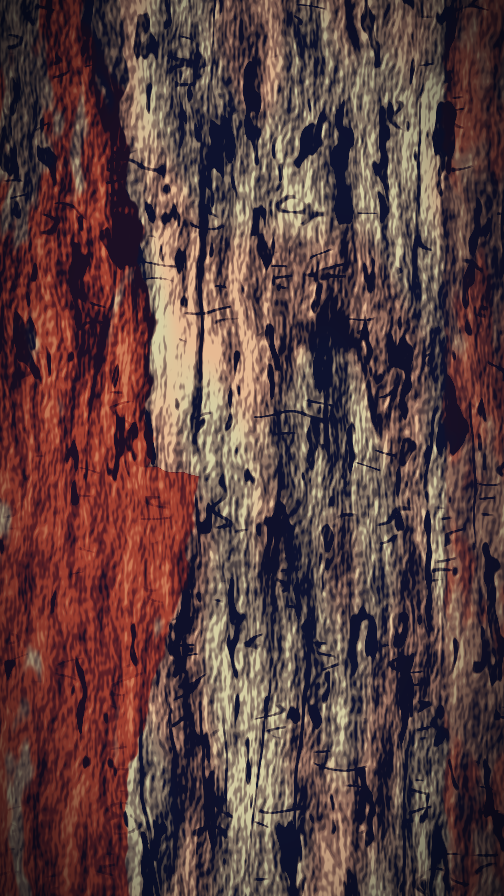
This texture is drawn by a WebGL 1 fragment shader. Its source:

```glsl
precision highp float;
// Weathered tree trunk: a grey, cracked slab of old wood between bare red heartwood
// and a dim brown strip. Stretched gradient noise makes the fibres, pits and cracks;
// an embossed relief lights them, and colour ramps turn the tone into wood.

uniform vec2 u_resolution;

const vec3 NAVY     = vec3(0.055, 0.070, 0.180);
const vec3 GREY     = vec3(0.300, 0.260, 0.265);
const vec3 TAN      = vec3(0.550, 0.475, 0.410);
const vec3 PALE     = vec3(0.840, 0.810, 0.640);
const vec3 PLUM     = vec3(0.110, 0.060, 0.140);
const vec3 DARK_RED = vec3(0.370, 0.125, 0.150);
const vec3 RED      = vec3(0.640, 0.250, 0.190);
const vec3 ORANGE   = vec3(0.800, 0.480, 0.340);
const vec3 ROSE     = vec3(1.080, 0.900, 0.900); // warm tint of the slab
const vec2 LIGHT_STEP = vec2(-0.004, 0.005);     // emboss offset
const float LIGHT_GAIN = 0.55;
const float FIBRE_GAIN = 0.80;
const float FLAP_END = 0.474;                    // height where the loose flap ends
const float RIGHT_EDGE = 0.882;

vec2 gradient(vec2 cell) {
  vec3 a = fract(cell.xyx * vec3(0.1031, 0.1030, 0.0973));
  a += dot(a, a.yzx + 33.33);
  float angle = 6.2832 * fract((a.x + a.y) * a.z);
  return vec2(cos(angle), sin(angle));
}

// Gradient noise, roughly -1 to 1
float noise(vec2 p) {
  vec2 i = floor(p), f = p - i;
  vec2 w = f * f * f * (f * (f * 6.0 - 15.0) + 10.0);
  vec2 e = vec2(0.0, 1.0);
  float low  = mix(dot(gradient(i), f), dot(gradient(i + e.yx), f - e.yx), w.x);
  float high = mix(dot(gradient(i + e), f - e), dot(gradient(i + e.yy), f - e.yy), w.x);
  return 1.6 * mix(low, high, w.y);
}

// Bends straight fibres into slightly wavering ones
vec2 waver(vec2 p) {
  p.x += 0.014 * noise(p * vec2(5.0, 3.0)) + 0.004 * noise(p * vec2(24.0, 13.0));
  return p;
}

// Height of the fibres, from broad ridges to fine grain
float relief(vec2 q) {
  float sum = 0.0, gain = 0.42;
  vec2 scale = vec2(17.0, 2.3);
  for (int i = 0; i < 4; i++) {
    sum += gain * noise(q * scale + 17.3 * float(i));
    scale *= vec2(2.1, 2.9);
    gain *= 0.83;
  }
  return sum;
}

float blob(vec2 uv, vec2 centre, vec2 radius) {
  vec2 d = (uv - centre) / radius;
  return exp(-dot(d, d));
}

vec3 ramp(float v, vec3 a, vec3 b, vec3 c, vec3 d) {
  vec3 col = mix(a, b, smoothstep(0.06, 0.32, v));
  col = mix(col, c, smoothstep(0.32, 0.58, v));
  return mix(col, d, smoothstep(0.60, 0.92, v));
}

void main() {
  vec2 uv = gl_FragCoord.xy / u_resolution;
  vec2 p = gl_FragCoord.xy / u_resolution.x;
  vec2 q = waver(p);

  // Ragged borders between the three kinds of wood
  float ragged = 0.014 * noise(p * vec2(9.0, 12.0)) + 0.007 * noise(p * vec2(50.0, 34.0));
  float upper = 0.300 - 0.055 * smoothstep(0.62, 0.88, uv.y);
  float lower = 0.250 + 0.140 * smoothstep(0.08, 0.45, uv.y);
  float flapCut = smoothstep(-0.003, 0.003, uv.y - FLAP_END + 0.5 * ragged);
  float toLeft = mix(lower, upper, flapCut) + ragged - uv.x;
  float left = smoothstep(-0.003, 0.003, toLeft);
  float toRight = uv.x - RIGHT_EDGE + 0.7 * ragged;
  float right = smoothstep(-0.004, 0.004, toRight);

  // Fibres and their side light
  float h = relief(q);
  float light = h - relief(q + LIGHT_STEP);
  float tone = FIBRE_GAIN * h + LIGHT_GAIN * light;

  // Torn pits, long cracks and short cross cracks
  float smoothRed = left * (1.0 - smoothstep(0.35, 0.75, uv.y));
  float pitField = noise(q * vec2(23.0, 5.0) + 41.0) + 0.55 * noise(q * vec2(58.0, 21.0) + 7.0)
                 + 0.25 * noise(p * 7.0 + 90.0);
  float pit = smoothstep(0.42, 0.58, pitField - 0.28 * smoothRed);
  float crackGate = smoothstep(-0.1, 0.2, noise(p * vec2(6.0, 2.5) + 63.0));
  float crack = crackGate * (1.0 - smoothstep(0.02, 0.06, abs(noise(q * vec2(10.0, 0.9) + 29.0))));
  float crossGate = smoothstep(0.3, 0.45, noise(p * vec2(15.0, 10.0) + 11.0));
  float cross = crossGate * (1.0 - smoothstep(0.04, 0.12, abs(noise(p * vec2(9.0, 24.0) + 5.0))));
  float hollow = max(pit, max(0.85 * crack, 0.7 * cross) * (1.0 - 0.7 * smoothRed));

  // Gap beside the flap and shadow cast along the slab's left border
  float gapX = 0.385 + 0.06 * (uv.y - FLAP_END) + 0.4 * ragged;
  float gap = (1.0 - smoothstep(0.004, 0.012, abs(uv.x - gapX)))
            * smoothstep(0.475, 0.52, uv.y) * (1.0 - smoothstep(0.72, 0.88, uv.y));
  float shadow = left * exp(-max(toLeft, 0.0) / 0.012) * (0.4 + 0.6 * flapCut);
  float rightGap = exp(-abs(toRight) / 0.006);

  // Slab: broad stains and bleached patches
  float stain = 0.20 * noise(q * vec2(8.0, 1.6) + 51.0)
              - 0.30 * blob(uv, vec2(0.67, 0.37), vec2(0.10, 0.12))
              - 0.24 * blob(uv, vec2(0.36, 0.11), vec2(0.09, 0.13))
              - 0.16 * blob(uv, vec2(0.80, 0.17), vec2(0.09, 0.15))
              + 0.30 * blob(uv, vec2(0.34, 0.61), vec2(0.06, 0.12))
              + 0.20 * blob(uv, vec2(0.67, 0.09), vec2(0.06, 0.10))
              + 0.12 * blob(uv, vec2(0.54, 0.50), vec2(0.16, 0.14));
  float slabTone = 0.53 + stain + tone - 0.70 * hollow - 0.8 * gap - 0.25 * rightGap;
  vec3 slab = ramp(slabTone, NAVY, GREY, TAN, PALE);
  slab *= mix(vec3(1.0), ROSE, smoothstep(-0.2, 0.4, noise(p * vec2(7.0, 3.0) + 72.0)));

  // Heartwood: vivid below, greyer and darker towards the top
  float glow = blob(uv, vec2(0.32, 0.43), vec2(0.20, 0.20));
  float redTone = 0.42 + 0.15 * glow - 0.10 * smoothstep(0.5, 0.9, uv.y)
                + mix(1.0, 0.70, smoothRed) * tone - 0.60 * hollow - 0.40 * shadow;
  vec3 red = ramp(redTone, PLUM, DARK_RED, RED, ORANGE);
  float weather = noise(q * vec2(11.0, 3.5) + 33.0) + 0.5 * noise(q * vec2(40.0, 14.0) + 3.0);
  float grey = smoothstep(0.10, 0.50, weather - 0.45 + 0.65 * smoothstep(0.45, 0.95, uv.y)
             + 0.35 * smoothstep(0.14, 0.0, uv.x) - 0.5 * glow);
  vec3 heart = mix(red, ramp(redTone + 0.12, NAVY, GREY, TAN, PALE), 0.85 * grey);

  // Dim brown strip on the right
  float stripTone = 0.43 + 0.75 * tone - 0.6 * hollow - 0.25 * rightGap;
  float rust = smoothstep(-0.25, 0.35, weather);
  vec3 strip = mix(ramp(stripTone, NAVY, GREY, TAN, PALE),
                   ramp(stripTone, PLUM, DARK_RED, RED, ORANGE), 0.25 + 0.5 * rust);

  vec3 col = mix(mix(slab, heart, left), strip, right);

  // Vignette that sinks into blue-black
  float rim = smoothstep(0.32, 0.72, length((uv - 0.5) * vec2(0.96, 0.92)));
  col = mix(col, col * 0.28 + vec3(0.0, 0.01, 0.03), rim);
  gl_FragColor = vec4(col, 1.0);
}
```
